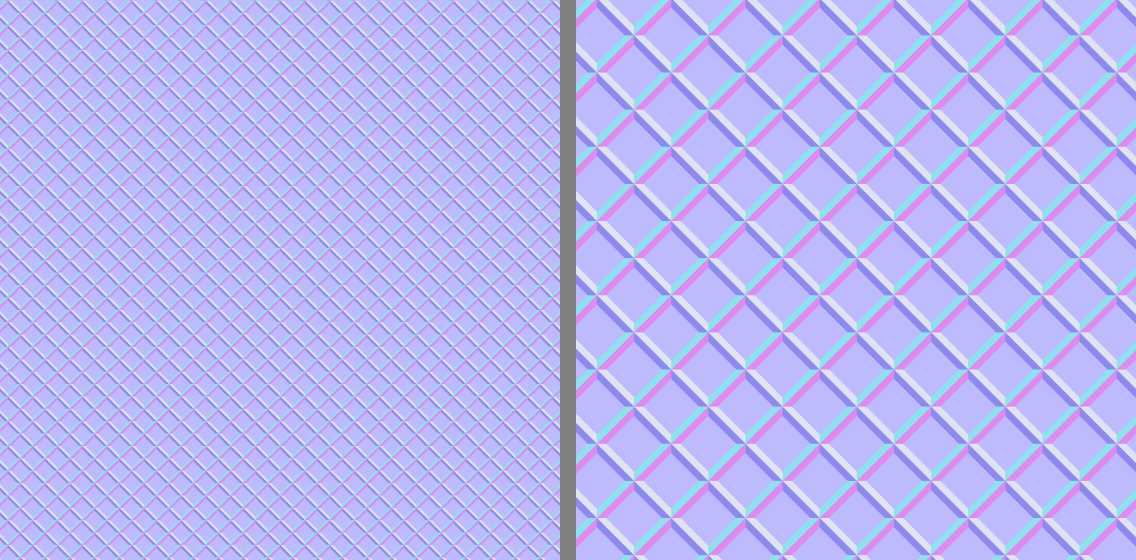
Left: the whole. Right: its middle third, enlarged.
Give the GLSL for this texture map, as a WebGL 2 fragment shader.

```glsl
#version 300 es
precision highp float;
// Diagonal grid of flat square tiles with mitred bevels, in normal-map colours.

uniform vec2 u_resolution;
out vec4 fragColor;

const float CELLS = 32.0;               // tiles per canvas length, along the diagonals
const float BEVEL_WIDTH = 0.125;        // fraction of a tile
const vec2 ANCHOR = vec2(0.5005, 0.513); // one grid crossing

const vec3 FLAT_LILAC = vec3(0.74, 0.73, 0.995);
const vec3 UP_RIGHT_WHITE = vec3(0.88, 0.89, 0.94);
const vec3 DOWN_LEFT_VIOLET = vec3(0.55, 0.54, 0.94);
const vec3 UP_LEFT_CYAN = vec3(0.54, 0.89, 0.93);
const vec3 DOWN_RIGHT_PINK = vec3(0.88, 0.54, 0.94);

// Coverage of the positive side of a signed distance, filtered over one pixel.
float coverage(float dist, float pixel) {
    return clamp(dist / pixel + 0.5, 0.0, 1.0);
}

// Turns the canvas axes by 45 degrees: x runs up-right, y runs up-left.
vec2 toDiagonal(vec2 p) {
    return vec2(p.x + p.y, p.y - p.x) * inversesqrt(2.0);
}

// Colour of the bevelled grid at p, in tile units.
vec3 bevelledGrid(vec2 p, float bevelWidth, float pixel) {
    vec2 seam = p - round(p);           // signed distance to the nearest grid lines
    vec2 depth = abs(seam);

    // Opposite slopes meet along each grid line.
    vec3 slopeX = mix(DOWN_LEFT_VIOLET, UP_RIGHT_WHITE, coverage(seam.x, pixel));
    vec3 slopeY = mix(DOWN_RIGHT_PINK, UP_LEFT_CYAN, coverage(seam.y, pixel));

    // Neighbouring slopes meet in a mitre at the tile corners.
    float mitre = (depth.y - depth.x) * inversesqrt(2.0);
    vec3 bevel = mix(slopeY, slopeX, coverage(mitre, pixel));

    float inside = min(depth.x, depth.y) - bevelWidth;
    return mix(bevel, FLAT_LILAC, coverage(inside, pixel));
}

void main() {
    vec2 uv = gl_FragCoord.xy / u_resolution;
    float pixel = CELLS / min(u_resolution.x, u_resolution.y);
    vec2 p = toDiagonal(uv - ANCHOR) * CELLS;
    fragColor = vec4(bevelledGrid(p, BEVEL_WIDTH, pixel), 1.0);
}
```
